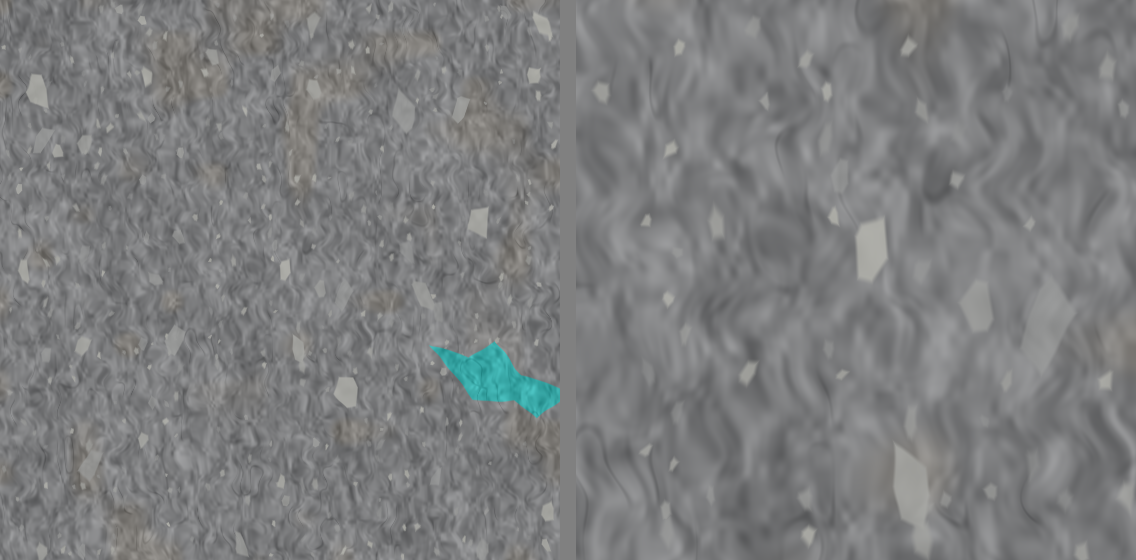
Left, the full canvas; right, a detail of the centre.
Reproduce this texture procedurally as a WebGL 2 fragment shader.

```glsl
#version 300 es
precision highp float;
// Grey stone with a fine, upright grain, scattered angular pale pebbles and
// one teal patch. Stretched value noise makes the grain, jittered grids of
// convex polygons make the pebbles, two profile curves bound the patch.
uniform vec2 u_resolution;
out vec4 fragColor;

float hash(vec2 p) {
  return fract(sin(dot(p, vec2(127.1, 311.7))) * 43758.5453);
}

float noise(vec2 p) {
  vec2 cell = floor(p), f = fract(p);
  f = f * f * (3.0 - 2.0 * f);
  return mix(mix(hash(cell), hash(cell + vec2(1, 0)), f.x),
             mix(hash(cell + vec2(0, 1)), hash(cell + vec2(1, 1)), f.x), f.y);
}

// Convex pebble with six sides at uneven distances; negative inside
float pebbleDistance(vec2 p, vec2 seed) {
  float d = -1.0;
  for (int i = 0; i < 6; i++) {
    float k = float(i);
    float a = 1.047 * (k + 0.7 * hash(seed + k * 3.7));
    d = max(d, dot(p, vec2(cos(a), sin(a))) - mix(0.10, 0.22, hash(seed + k * 5.3 + 9.0)));
  }
  return d;
}

// Returns coverage in x and a random shade in y
vec2 pebbles(vec2 uv, float count, float chance, float soft) {
  vec2 p = uv * count, home = floor(p), result = vec2(0.0);
  for (int j = -1; j <= 1; j++)
    for (int i = -1; i <= 1; i++) {
      vec2 cell = home + vec2(i, j), seed = cell + count * 1.7;
      if (hash(seed) > chance) continue;
      vec2 q = p - cell - 0.2 - 0.6 * vec2(hash(seed + 11.3), hash(seed + 27.9));
      float tilt = (hash(seed + 41.1) - 0.5) * 0.9;
      q = mat2(cos(tilt), sin(tilt), -sin(tilt), cos(tilt)) * q;
      q.y /= mix(1.1, 2.2, hash(seed + 53.7));
      q /= mix(0.6, 1.15, hash(seed + 67.3));
      float edge = soft * count;
      float cover = 1.0 - smoothstep(-edge, edge, pebbleDistance(q, seed));
      if (cover > result.x) result = vec2(cover, hash(seed + 71.9));
    }
  return result;
}

float tent(float x, float centre, float halfWidth) {
  return max(0.0, 1.0 - abs(x - centre) / halfWidth);
}

// Slanting patch between an upper and a lower outline
float patchMask(vec2 uv, float soft) {
  float t = (uv.x - 0.768) / 0.232;
  float top = mix(0.385, 0.307, t) + 0.045 * tent(t, 0.5, 0.2);
  float bottom = max(0.385 - 0.3 * t, 0.284 - 0.031 * tent(t, 0.82, 0.18));
  float inside = min(top - uv.y, uv.y - bottom);
  return smoothstep(-soft, soft, inside) * step(0.0, t);
}

void main() {
  vec2 uv = gl_FragCoord.xy / u_resolution.y;
  float pixel = 1.0 / u_resolution.y;
  float soft = max(0.0016, pixel);

  // Wavering, upright grain at several scales
  vec2 warp = vec2(noise(uv * 38.0), noise(uv * 38.0 + 50.0)) - 0.5;
  vec2 p = uv + warp * 0.016;
  p.x += p.y * 0.06;
  float tone = 0.487;
  tone += 0.15 * (noise(p * vec2(98.0, 46.0)) - 0.5);
  tone += 0.11 * (noise(p * vec2(190.0, 105.0) + 31.0) - 0.5);
  tone += 0.05 * (noise(uv * vec2(16.0, 7.0) + 7.0) - 0.5);

  // Thin dark crevices along the grain
  float crack = abs(noise(p * vec2(60.0, 21.0) + 83.0) - 0.5);
  float broken = smoothstep(0.45, 0.75, noise(uv * vec2(40.0, 26.0) + 13.0));
  tone -= 0.06 * broken * (1.0 - smoothstep(0.0, 0.09, crack));

  // Cool grey with faint brownish stains
  float stain = smoothstep(0.68, 0.92, noise(uv * 13.0 + 61.0));
  vec3 colour = tone + mix(vec3(-0.003, 0.0, 0.006), vec3(0.014, 0.003, -0.014), stain);

  // Pebbles from small and faint to large and pale
  float mottle = 0.05 * (noise(uv * 70.0 + 19.0) - 0.5);
  for (int i = 0; i < 3; i++) {
    float k = float(i);
    float count = i == 0 ? 42.0 : i == 1 ? 17.0 : 9.0;
    vec2 stone = pebbles(uv + warp * 0.004, count, 0.19 - 0.02 * k, soft);
    vec3 pale = mix(vec3(0.59, 0.595, 0.595), vec3(0.68, 0.68, 0.655), stone.y) + mottle;
    float strength = mix(0.4 + 0.15 * k, 0.95, stone.y);
    colour = mix(colour, pale, stone.x * strength);
  }

  // Teal patch that keeps the grain of the stone
  vec3 teal = vec3(0.21, 0.645, 0.64) + vec3(0.8, 1.1, 1.1) * (tone - 0.48);
  colour = mix(colour, teal, patchMask(uv + warp * 0.005, max(0.001, pixel)));
  fragColor = vec4(colour, 1.0);
}
```
